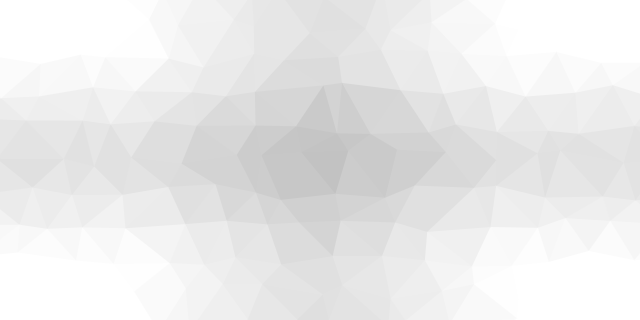
A WebGL 2 fragment shader for this background:

```glsl
#version 300 es
precision highp float;
// Low-poly grey mesh: a jittered, staggered grid is split into triangles, each
// filled with one flat tone. The tone is white darkened by a horizontal and a
// vertical band that add up where they cross near the centre.

#define CELL vec2(0.135, 0.104)       // grid spacing, in canvas heights
#define JITTER vec2(0.31, 0.27)       // vertex offset, in cells
#define CENTER vec2(0.003, 0.005)     // crossing point, from the canvas middle
#define BAND_REACH vec2(0.59, 0.315)  // half width of each band
#define BAND_DEPTH 0.13               // darkening on each band axis
#define FACET_VARIATION 0.012         // random tone spread per triangle

uniform vec2 u_resolution;
out vec4 fragColor;

vec2 hash2(vec2 p) {
    vec3 q = fract(vec3(p.xyx) * vec3(0.1031, 0.1030, 0.0973));
    q += dot(q, q.yzx + 33.33);
    return fract((q.xx + q.yz) * q.zy);
}

// Mesh vertex of a grid index, with odd rows shifted by half a cell
vec2 meshVertex(vec2 id) {
    vec2 offset = (hash2(id + 57.0) * 2.0 - 1.0) * JITTER;
    offset.x += 0.5 * mod(id.y, 2.0) - 0.25;
    return (id + offset) * CELL;
}

// Signed distance to the line a-b, positive on its left
float edgeDistance(vec2 p, vec2 a, vec2 b) {
    vec2 e = b - a, v = p - a;
    return (e.x * v.y - e.y * v.x) / length(e);
}

// Flat tone of a facet, taken at its middle point
float facetTone(vec2 middle) {
    vec2 band = max(1.0 - abs(middle) / BAND_REACH, 0.0);
    float shade = BAND_DEPTH * (band.x + band.y);
    float variation = (hash2(floor(middle * 900.0) + 1000.0).x - 0.5) * FACET_VARIATION;
    return 1.0 - shade - variation * smoothstep(0.0, 0.03, shade);
}

// Adds one counter-clockwise triangle as (weighted tone, weight)
void addFacet(inout vec2 sum, vec2 p, vec2 a, vec2 b, vec2 c, float pixel) {
    float inside = min(edgeDistance(p, a, b),
                       min(edgeDistance(p, b, c), edgeDistance(p, c, a)));
    float coverage = clamp(0.5 + inside / pixel, 0.0, 1.0);
    sum += coverage * vec2(facetTone((a + b + c) / 3.0), 1.0);
}

void main() {
    float pixel = 1.0 / u_resolution.y;
    vec2 p = (gl_FragCoord.xy - 0.5 * u_resolution) * pixel - CENTER;
    vec2 base = floor(p / CELL);
    vec2 sum = vec2(0.0);

    // Nearby quads, each cut along its shorter diagonal
    for (int j = -1; j <= 1; j++) {
        for (int i = -2; i <= 2; i++) {
            vec2 id = base + vec2(i, j);
            vec2 a = meshVertex(id);
            vec2 b = meshVertex(id + vec2(1.0, 0.0));
            vec2 c = meshVertex(id + vec2(1.0, 1.0));
            vec2 d = meshVertex(id + vec2(0.0, 1.0));
            if (distance(a, c) < distance(b, d)) {
                addFacet(sum, p, a, b, c, pixel);
                addFacet(sum, p, a, c, d, pixel);
            } else {
                addFacet(sum, p, a, b, d, pixel);
                addFacet(sum, p, b, c, d, pixel);
            }
        }
    }

    // Weighted mean keeps the seams smooth; bare spots use the local tone
    float tone = sum.y > 0.001 ? sum.x / sum.y : facetTone(p);
    fragColor = vec4(vec3(tone), 1.0);
}
```
